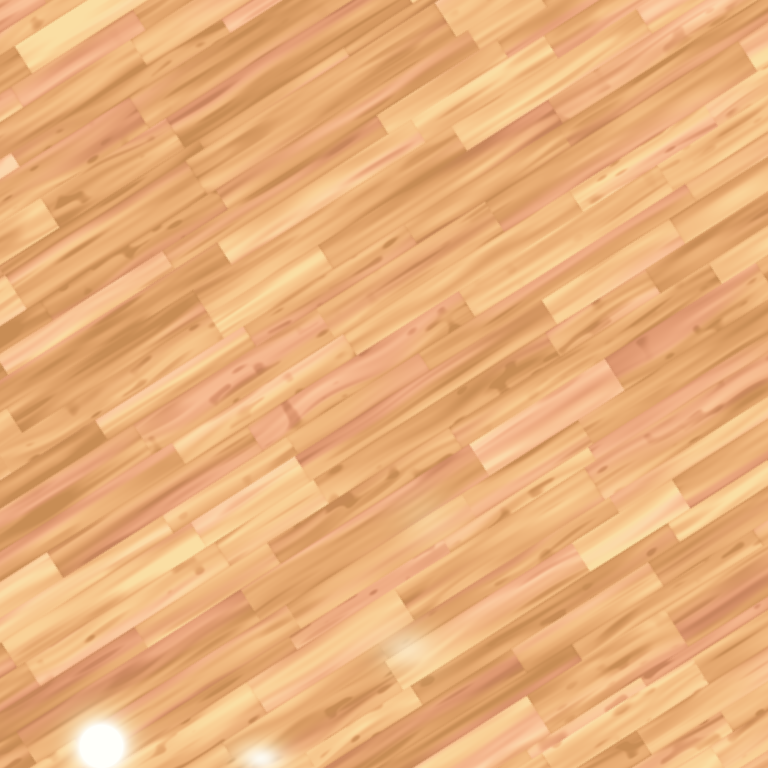
Give the GLSL for this texture, as a Shadertoy shader.

```glsl
float hash(vec2 p) {
    vec3 q = fract(p.xyx * 0.1031);
    q += dot(q, q.yzx + 33.33);
    return fract((q.x + q.y) * q.z);
}

float noise(vec2 p) {
    vec2 i = floor(p), f = fract(p);
    f *= f * (3.0 - 2.0 * f);
    return mix(mix(hash(i), hash(i + vec2(1, 0)), f.x),
               mix(hash(i + vec2(0, 1)), hash(i + vec2(1, 1)), f.x), f.y);
}

// Irregular division of a line: x = cell index, y = distance to the nearest joint
vec2 irregularCell(float x, float seed) {
    float nearest = floor(x + 0.5);
    float joint = nearest + 0.7 * (hash(vec2(nearest, seed)) - 0.5);
    return vec2(x < joint ? nearest - 1.0 : nearest, abs(x - joint));
}

// Wood ramp from brown through honey to pale straw
vec3 woodColor(float tone) {
    tone = clamp(tone, -0.2, 1.12);
    return vec3(0.84, 0.60, 0.38) + tone * vec3(0.26, 0.24, 0.23)
         - tone * tone * vec3(0.12, 0.0, 0.0);
}

vec3 parquet(vec2 uv) {
    // x runs along the boards, y across them
    vec2 along = vec2(cos(0.565), sin(0.565));
    vec2 p = vec2(dot(uv, along), dot(uv, vec2(-along.y, along.x))) + 3.0;

    vec2 row = irregularCell(p.y / 0.036, 7.0);
    vec2 board = irregularCell(p.x / 0.27 + 9.0 * hash(vec2(row.x, 3.0)), row.x);
    vec2 id = vec2(board.x, row.x);
    float knotty = smoothstep(0.55, 0.8, hash(id + 71.0));

    // Each board has its own piece of gently wavy grain
    vec2 g = p + 7.0 * vec2(hash(id + 13.0), hash(id + 29.0));
    g.y += (0.006 + 0.008 * knotty) * noise(g * vec2(10.0, 24.0));

    float tone = 0.51 + 0.76 * (hash(id) - 0.5);
    tone += 0.75 * (noise(g * vec2(4.0, 75.0)) - 0.5);
    tone += 0.48 * (noise(g * vec2(13.0, 170.0)) - 0.5);
    tone += 0.28 * (noise(p * vec2(2.0, 14.0)) - 0.5);

    // Thin dark pores and short knots
    tone -= 0.40 * smoothstep(0.72, 0.95, noise(g * vec2(9.0, 120.0) + 40.0));
    tone -= 0.55 * knotty * smoothstep(0.74, 0.95, noise(g * vec2(42.0, 105.0) + 80.0));

    // Broken seams between the boards
    float seam = exp(-row.y * 22.0) * noise(p * vec2(7.0, 30.0));
    float butt = exp(-board.y * 150.0) * hash(id + 51.0);
    tone -= 0.45 * seam + 0.25 * butt;

    float pink = smoothstep(0.5, 0.9, noise(g * vec2(3.0, 48.0) + 20.0));
    return woodColor(tone) + pink * vec3(0.005, -0.03, 0.035);
}

// Lamp reflection that bleaches the varnish
vec3 addGlow(vec3 color, vec2 offset, vec2 radius, float strength) {
    offset /= radius;
    float light = min(strength * exp(-dot(offset, offset)), 1.0);
    return mix(color, mix(vec3(1.0, 0.94, 0.72), vec3(1.0, 1.0, 0.98), light), light);
}

void mainImage(out vec4 fragColor, in vec2 fragCoord) {
    vec2 uv = fragCoord / iResolution.y;

    // Average of four samples softens all edges
    vec3 color = vec3(0);
    for (int i = 0; i < 4; i++) {
        vec2 corner = vec2(i % 2, i / 2) - 0.5;
        color += 0.25 * parquet(uv + corner * 0.0016);
    }

    color = addGlow(color, uv - vec2(0.132, 0.028), vec2(0.038), 1.7);
    color = addGlow(color, uv - vec2(0.340, 0.012), vec2(0.036, 0.024), 0.95);
    color = addGlow(color, uv - vec2(0.530, 0.155), vec2(0.042, 0.030), 0.6);
    color = addGlow(color, uv - vec2(0.555, 0.325), vec2(0.040, 0.035), 0.25);
    fragColor = vec4(color, 1.0);
}
```
